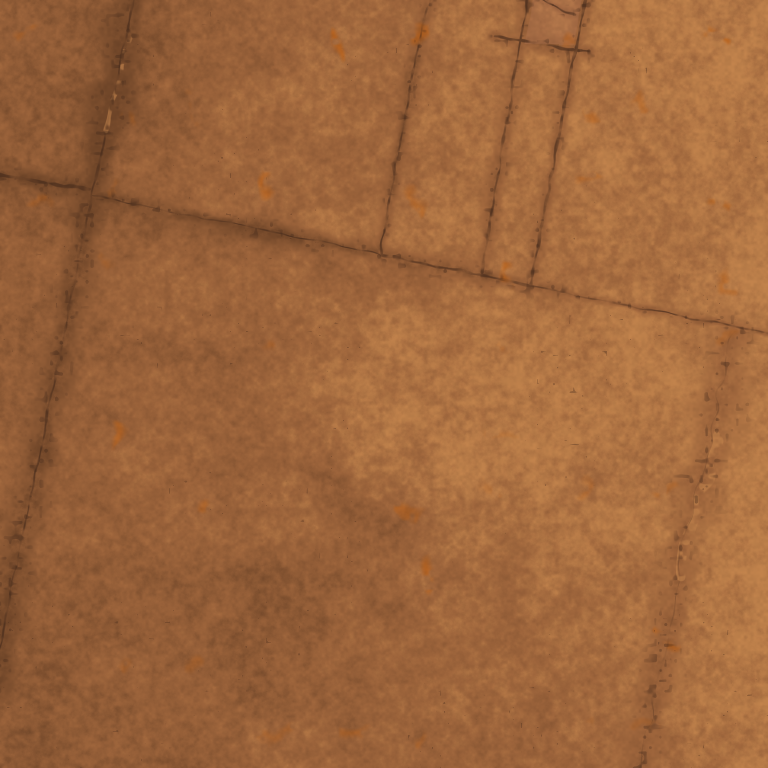
Write a WebGL 1 fragment shader that draws this texture.

```glsl
precision highp float;
// Weathered ochre concrete slabs with slanting joints, soft stains and rust flecks.
uniform vec2 u_resolution;

#define SHADE vec3(0.44, 0.275, 0.16)
#define MIDTONE vec3(0.605, 0.385, 0.228)
#define LIGHT vec3(0.74, 0.50, 0.29)
#define CRACK vec3(0.27, 0.165, 0.105)
#define RUST vec3(0.74, 0.37, 0.07)
#define MOTTLE 0.26
#define BLOTCH 0.36
#define GRAIN 0.52
#define WOBBLE 0.0035
#define FLECK_GRID 10.0
#define FLECK_CHANCE 0.42

float hash(vec2 p) {
  vec3 q = fract(vec3(p.xyx) * 0.1031);
  q += dot(q, q.yzx + 33.33);
  return fract((q.x + q.y) * q.z);
}

float noise(vec2 p) {
  vec2 i = floor(p), f = fract(p);
  f = f * f * (3.0 - 2.0 * f);
  return mix(mix(hash(i), hash(i + vec2(1.0, 0.0)), f.x),
             mix(hash(i + vec2(0.0, 1.0)), hash(i + 1.0), f.x), f.y);
}

float fbm(vec2 p) {
  float sum = 0.0, amp = 0.5;
  for (int i = 0; i < 5; i++) {
    sum += amp * noise(p);
    p = mat2(1.6, 1.2, -1.2, 1.6) * p + 7.3;
    amp *= 0.5;
  }
  return sum;
}

float segment(vec2 p, vec2 a, vec2 b) {
  vec2 d = b - a;
  return length(p - a - d * clamp(dot(p - a, d) / dot(d, d), 0.0, 1.0));
}

float line(float d, float width) {
  float soft = max(0.0011, 0.7 / min(u_resolution.x, u_resolution.y));
  return 1.0 - smoothstep(max(width - soft, 0.0), width + soft, d);
}

// Soft elliptical patch, turned by an angle
float patchAt(vec2 p, vec2 c, vec2 size, float angle) {
  float s = sin(angle), k = cos(angle);
  vec2 q = mat2(k, -s, s, k) * (p - c) / size;
  return exp(-dot(q, q));
}

// Joint: x is the broken crack, y the ragged stain around it
vec2 joint(vec2 p, vec2 a, vec2 b, float width, float spread) {
  float d = segment(p, a, b);
  float broken = smoothstep(0.25, 0.75, 0.5 * noise(p * 38.0) + 0.5 * noise(p * 130.0));
  float swell = width * mix(0.4, 1.5, noise(p * 110.0 + 11.0));
  float ragged = d / (spread * mix(0.45, 1.45, noise(p * 32.0 + 4.0)));
  return vec2(line(d, swell) * mix(0.15, 1.0, broken), exp(-ragged * ragged));
}

// Curled rust marks, one per chosen grid cell
float rustFlecks(vec2 p) {
  vec2 warped = p + 0.018 * (vec2(noise(p * 50.0), noise(p * 50.0 + 19.0)) - 0.5);
  vec2 cell = floor(warped * FLECK_GRID);
  vec2 q = fract(warped * FLECK_GRID) - 0.5;
  q -= 0.36 * (vec2(hash(cell + 3.1), hash(cell + 8.7)) - 0.5);
  float angle = 6.283 * hash(cell + 21.0);
  vec2 arm = vec2(cos(angle), sin(angle)) * mix(0.04, 0.16, hash(cell + 5.0));
  float mark = 1.0 - smoothstep(0.0, 0.11, segment(q, -arm, arm));
  mark *= smoothstep(0.2, 0.65, noise(p * 110.0));
  return mark * step(hash(cell + 40.0), FLECK_CHANCE) * mix(0.25, 0.9, hash(cell + 61.0));
}

void main() {
  vec2 uv = gl_FragCoord.xy / u_resolution;
  vec2 p = uv + WOBBLE * (vec2(noise(uv * 60.0), noise(uv * 60.0 + 50.0)) - 0.5);
  float cloud = fbm(uv * 6.0 + 13.0), blotch = fbm(uv * 24.0 + 5.0), fine = fbm(uv * 105.0);

  // Broad light from the right, with stained and worn areas
  float tone = 0.26 + 0.47 * uv.x + 0.10 * smoothstep(0.0, 0.4, uv.y);
  vec2 w = uv + 0.08 * (vec2(blotch, fbm(uv * 16.0 + 31.0)) - 0.48);
  tone -= 0.20 * patchAt(w, vec2(0.14, 0.90), vec2(0.08, 0.17), -0.15);
  tone -= 0.24 * patchAt(w, vec2(0.36, 0.67), vec2(0.24, 0.028), -0.19);
  tone -= 0.25 * patchAt(w, vec2(0.45, 0.345), vec2(0.13, 0.03), -0.5);
  tone -= 0.17 * patchAt(w, vec2(0.42, 0.24), vec2(0.24, 0.10), -0.1);
  tone -= 0.15 * patchAt(w, vec2(0.23, 0.54), vec2(0.06, 0.02), 0.1);
  tone += 0.20 * patchAt(w, vec2(0.37, 0.33), vec2(0.06, 0.04), 0.0);
  tone += 0.09 * patchAt(w, vec2(0.57, 0.50), vec2(0.22, 0.13), 0.0);
  tone += MOTTLE * (cloud - 0.48) + BLOTCH * (blotch - 0.48) + GRAIN * (fine - 0.48);

  // Slab joints
  vec2 corner = vec2(0.12, 0.746), middle = vec2(0.495, 0.669);
  vec2 j = joint(p, vec2(0.176, 1.01), corner, 0.0013, 0.024);
  j = max(j, joint(p, corner, vec2(0.052, 0.414), 0.0014, 0.018));
  j = max(j, joint(p, vec2(0.052, 0.414), vec2(-0.008, 0.12), 0.0011, 0.022));
  j = max(j, joint(p, vec2(-0.01, 0.773), vec2(0.118, 0.754), 0.0021, 0.013));
  j = max(j, joint(p, corner, middle, 0.0007, 0.011));
  j = max(j, joint(p, middle, vec2(0.69, 0.628), 0.0015, 0.011));
  j = max(j, joint(p, vec2(0.69, 0.628), vec2(1.01, 0.564), 0.001, 0.006));
  j = max(j, joint(p, vec2(0.562, 1.01), vec2(0.54, 0.922), 0.0012, 0.012));
  j = max(j, joint(p, vec2(0.54, 0.922), middle, 0.0014, 0.009));
  j = max(j, joint(p, vec2(0.689, 1.01), vec2(0.626, 0.642), 0.0014, 0.010));
  j = max(j, joint(p, vec2(0.763, 1.01), vec2(0.691, 0.629), 0.0018, 0.009));
  j = max(j, joint(p, vec2(0.645, 0.952), vec2(0.768, 0.932), 0.0015, 0.009));
  j = max(j, joint(p, vec2(0.70, 1.005), vec2(0.748, 0.98), 0.0014, 0.006));

  // Wide crumbling seam at the right
  vec2 bend = vec2(0.898, 0.323);
  vec2 s = uv + 0.014 * (vec2(noise(uv * 45.0), noise(uv * 45.0 + 9.0)) - 0.5);
  vec2 seam = max(joint(s, vec2(0.957, 0.566), bend, 0.001, 0.028),
                  joint(s, bend, vec2(0.832, -0.01), 0.001, 0.022));
  j = max(j, seam * vec2(0.4, 0.9));
  tone -= 0.62 * j.y * smoothstep(0.25, 0.7, 0.4 * blotch + 0.6 * fine);

  vec3 color = mix(SHADE, MIDTONE, smoothstep(-0.15, 0.54, tone));
  color = mix(color, LIGHT, smoothstep(0.42, 1.0, tone));

  // Pale mortar in two joints, pinkish patch at the top
  float ridge = line(segment(s, vec2(0.932, 0.43), vec2(0.885, 0.25)), 0.007);
  ridge = max(ridge, line(segment(p, vec2(0.168, 0.95), vec2(0.138, 0.83)), 0.003));
  color = mix(color, LIGHT, ridge * smoothstep(0.35, 0.75, noise(uv * 150.0)) * 0.65);
  float mortar = line(abs(p.x - 0.72 - 0.18 * (p.y - 0.97)), 0.031) * step(0.942, p.y);
  color = mix(color, vec3(0.66, 0.43, 0.29), mortar * 0.5);

  // Rust, cracks, and dark crumbs gathered along the joints
  color = mix(color, RUST, rustFlecks(uv) * 0.7);
  color = mix(color, CRACK, j.x * 0.66);
  float crumbs = smoothstep(0.7, 0.9, noise(uv * 150.0 + 70.0)) * j.y;
  float pits = smoothstep(0.94, 0.99, noise(uv * 190.0)) * smoothstep(0.6, 0.75, noise(uv * 11.0));
  color = mix(color, CRACK, max(crumbs * 0.45, pits * 0.35));
  color *= 1.0 + 0.07 * (noise(uv * 240.0) - 0.5);
  gl_FragColor = vec4(color, 1.0);
}
```
